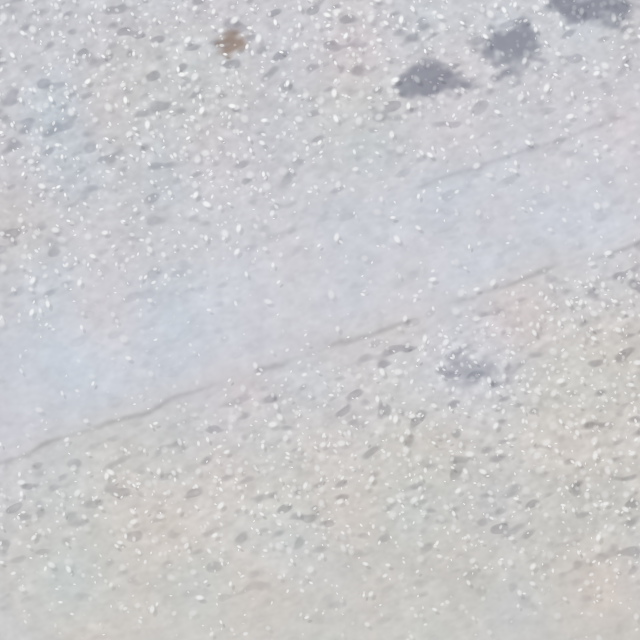
This texture is drawn by a Shadertoy shader. Its source:

```glsl
// Pale frosty ground: glinting grains around a smooth bluish diagonal band.

const vec3 COOL_GREY  = vec3(0.795, 0.797, 0.818);
const vec3 WARM_GREY  = vec3(0.803, 0.793, 0.778);
const vec3 ICE_BLUE   = vec3(0.800, 0.812, 0.846);
const vec3 GLINT      = vec3(0.965, 0.970, 0.970);
const vec3 SLATE      = vec3(0.510, 0.520, 0.570);
const vec3 RUST       = vec3(0.560, 0.480, 0.430);
const float BAND_SLOPE = 0.35;
const float BAND_START = 0.28;

vec3 hash3(vec2 cell, float seed) {
    vec3 q = fract(cell.xyx * vec3(0.1031, 0.1030, 0.0973) + seed * 0.137);
    q += dot(q, q.yxz + 33.33);
    return fract((q.xxy + q.yzz) * q.zyx);
}

mat2 rotation(float angle) {
    float c = cos(angle), s = sin(angle);
    return mat2(c, -s, s, c);
}

// Cellular noise: soft blobs of random sign, centred on zero
float mottle(vec2 p, float seed) {
    vec2 cell = floor(p);
    float sum = 0.0;
    for (int y = -1; y <= 1; y++)
    for (int x = -1; x <= 1; x++) {
        vec2 id = cell + vec2(x, y);
        vec3 h = hash3(id, seed);
        vec2 d = id + h.xy - p;
        float k = max(0.0, 1.0 - dot(d, d));
        sum += (2.0 * h.z - 1.0) * k * k;
    }
    return sum;
}

float layeredMottle(vec2 p, float seed) {
    float sum = 0.0, weight = 0.6;
    for (int i = 0; i < 3; i++) {
        sum += weight * mottle(p, seed + float(i));
        p = rotation(0.6) * p * 2.1;
        weight *= 0.6;
    }
    return sum;
}

// Scattered soft oval grains; density is the share of filled cells
float grains(vec2 p, float density, float seed) {
    vec2 cell = floor(p);
    float cover = 0.0;
    for (int y = -1; y <= 1; y++)
    for (int x = -1; x <= 1; x++) {
        vec2 id = cell + vec2(x, y);
        vec3 place = hash3(id, seed);
        vec3 form = hash3(id, seed + 3.7);
        vec2 d = rotation(form.x * 3.14) * (p - id - place.xy);
        d.x *= mix(1.0, 1.8, form.y);
        float radius = mix(0.20, 0.44, form.z * form.z);
        float body = 1.0 - smoothstep(0.35 * radius, 1.25 * radius, length(d));
        float present = smoothstep(-0.08, 0.08, density - place.z);
        cover = max(cover, body * present * mix(0.35, 1.0, form.y));
    }
    return cover;
}

// Soft round stain with a ragged rim
float stain(vec2 p, vec2 centre, vec2 size, float ragged) {
    return 1.0 - smoothstep(0.3, 1.3, length((p - centre) / size) + ragged);
}

// Thin broken line where the offset crosses zero
float crack(float offset, float width, float breaks) {
    return exp(-offset * offset / (width * width)) * smoothstep(-0.35, 0.5, breaks);
}

void mainImage(out vec4 fragColor, in vec2 fragCoord) {
    vec2 uv = fragCoord / iResolution.xy;
    vec2 along = rotation(atan(BAND_SLOPE)) * uv;
    float wide = layeredMottle(uv * 5.0, 1.0);
    float ragged = layeredMottle(uv * 26.0, 5.0);
    float height = uv.y - BAND_START - BAND_SLOPE * uv.x;
    float wavy = height + 0.012 * wide + 0.004 * ragged;

    // Regions: gritty top, smooth band, finer grit below
    float top = smoothstep(0.10, 0.42, wavy);
    float below = smoothstep(0.015, -0.06, wavy);
    float band = smoothstep(-0.01, 0.05, wavy) * (1.0 - smoothstep(0.12, 0.30, wavy));
    float lowGrit = below * mix(0.45, 0.85, uv.x) * smoothstep(-0.05, 0.25, uv.y);
    float grit = clamp(0.12 + 0.75 * top + lowGrit + 0.22 * wide, 0.04, 1.0);

    // Ground tint and mottling
    float warmth = smoothstep(0.08, -0.30, height) + 0.45 * mottle(uv * 7.0, 9.0);
    vec3 color = mix(COOL_GREY, WARM_GREY, clamp(warmth, 0.0, 1.0));
    color = mix(color, ICE_BLUE, 0.75 * band);
    color += vec3(-0.012, 0.004, 0.008) * mottle(uv * 11.0, 13.0);
    color += 0.014 * wide + 0.018 * ragged;
    float fine = mottle(along * vec2(75.0, 115.0), 17.0);
    float dust = mottle(along * vec2(150.0, 190.0), 19.0);
    color += (0.025 * fine + 0.016 * dust) * mix(0.45, 1.25, grit);

    // Dark hollows drawn out along the band, cracks and stains
    float hollow = smoothstep(0.30, 1.0, mottle(along * vec2(48.0, 85.0), 23.0));
    color -= vec3(0.13, 0.13, 0.12) * hollow * grit;
    float breaks = mottle(along * vec2(14.0, 30.0), 29.0);
    color -= 0.085 * crack(wavy, 0.005, breaks + 0.25);
    color -= 0.050 * crack(wavy - 0.20, 0.005, breaks - 0.1);
    float rough = 0.65 * ragged + 0.25 * fine;
    float slate = stain(uv, vec2(0.80, 0.925), vec2(0.055, 0.045), rough);
    slate = max(slate, stain(uv, vec2(0.68, 0.875), vec2(0.065, 0.025), rough));
    slate = max(slate, stain(uv, vec2(0.92, 0.99), vec2(0.075, 0.030), rough));
    slate = max(slate, 0.5 * stain(uv, vec2(0.73, 0.42), vec2(0.045, 0.025), rough));
    color = mix(color, SLATE, 0.75 * slate);
    color = mix(color, RUST, 0.7 * stain(uv, vec2(0.365, 0.935), vec2(0.022), rough));

    // Glinting grains, each with a faint shadow to its lower right
    vec2 shadowShift = vec2(-0.005, 0.006);
    float large = grains(uv * 54.0, grit * 0.55, 31.0);
    float small = grains(uv * 88.0, grit * 0.50, 37.0);
    float shade = grains((uv + shadowShift) * 54.0, grit * 0.55, 31.0);
    color -= 0.07 * shade * (1.0 - large);
    float glint = max(large * mix(0.75, 1.0, top), 0.75 * small);
    color = mix(color, GLINT, glint * (1.0 - 0.6 * slate));

    fragColor = vec4(clamp(color, 0.0, 1.0), 1.0);
}
```
